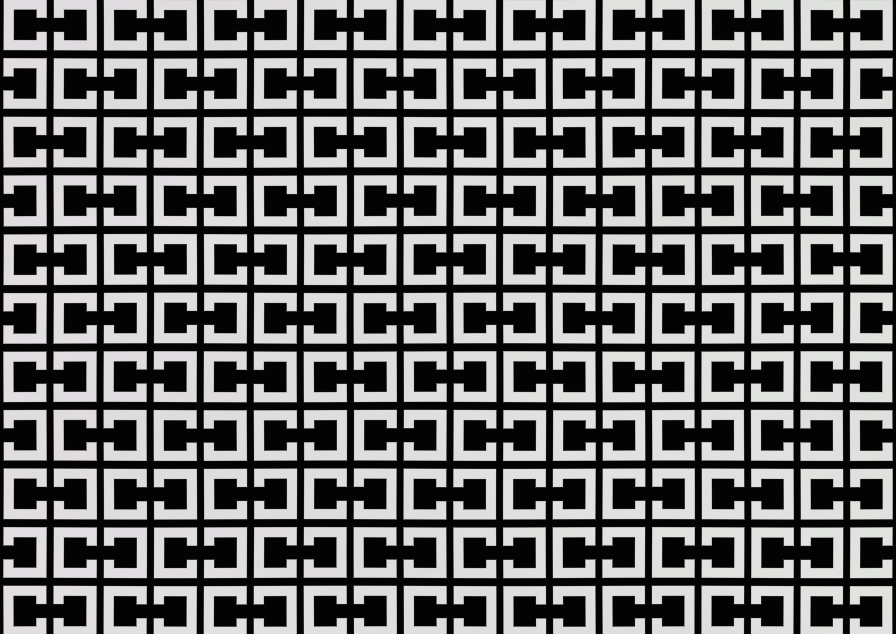
This pattern is drawn by a WebGL 2 fragment shader. Its source:

```glsl
#version 300 es
precision highp float;

uniform vec2 u_resolution;
out vec4 fragColor;

float box(vec2 p, vec2 halfSize) {
    vec2 d = abs(p) - halfSize;
    return length(max(d, 0.0)) + min(max(d.x, d.y), 0.0);
}

// Rectangular ring with a square notch cut through its right wall
float openRing(vec2 p) {
    float outer = box(p, vec2(0.365, 0.432));
    float hole = box(p, vec2(0.192, 0.259));
    float notch = box(p - vec2(0.3, 0.0), vec2(0.3, 0.119));
    return max(outer, -min(hole, notch));
}

void main() {
    vec2 uv = gl_FragCoord.xy / u_resolution;

    // 18 columns, just under 11 rows counted from the top
    vec2 grid = vec2(uv.x * 18.0, (1.0 - uv.y) * 10.815 + 0.073);

    // Slight unevenness of the spacing
    grid.x -= 0.04 * sin(3.1416 * uv.x);
    grid += 0.004 * sin(uv.yx * 17.0 + 2.0 * sin(uv * 9.0));

    // Rings face each other in pairs, shifted by one on every other row
    vec2 cell = floor(grid);
    vec2 p = (fract(grid) - 0.5) * vec2(0.849, 1.0);
    p.x *= 1.0 - 2.0 * mod(cell.x + cell.y, 2.0);

    float pixel = 10.815 / u_resolution.y;
    float ink = 1.0 - smoothstep(-0.75 * pixel, 0.75 * pixel, openRing(p));

    // Pale grey drifts from faint pink to faint green
    vec3 pale = mix(vec3(0.88, 0.865, 0.88), vec3(0.875, 0.885, 0.87), uv.x);
    pale += 0.006 * sin(uv.x * 7.0 + 3.0 * sin(uv.y * 5.0));
    vec3 ground = vec3(0.01);

    fragColor = vec4(mix(ground, pale, ink), 1.0);
}
```
